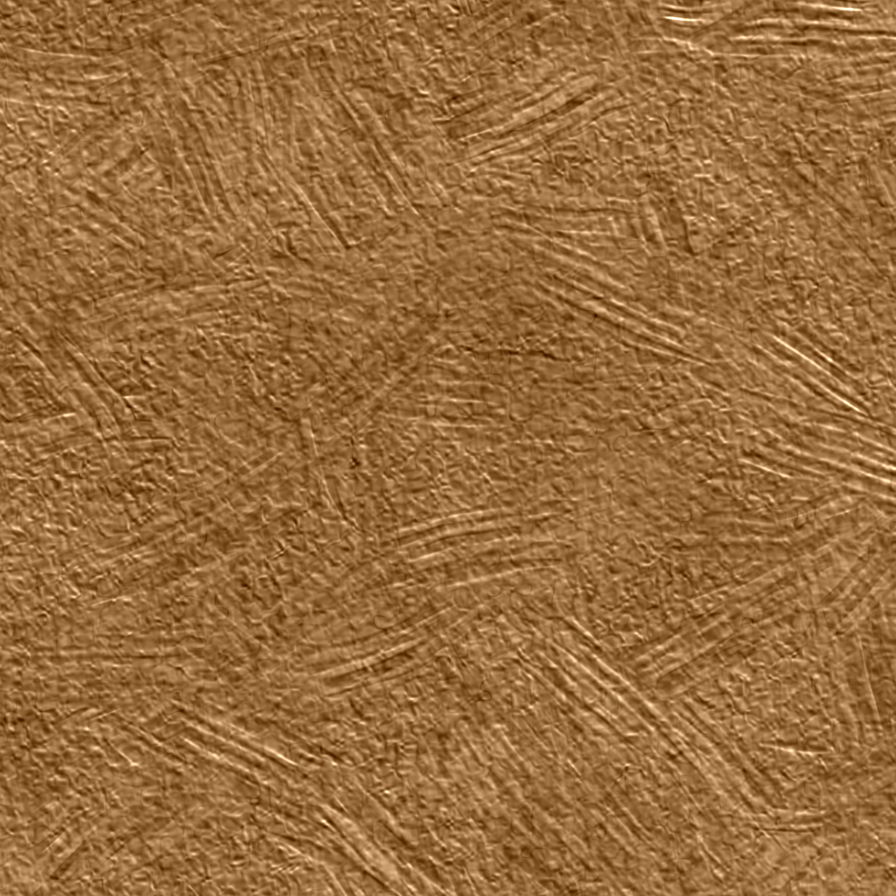
Reproduce this texture procedurally as a three.js fragment shader.

```glsl
varying vec2 vUv;

const vec3 BRONZE = vec3(0.585, 0.412, 0.225);
const vec2 LIGHT_DIR = vec2(0.42, 0.91);
const float LIGHT_STEP = 0.0028;    // width of the relief edges
const float RELIEF = 0.74;          // overall contrast
const float HIGHLIGHT = 0.9;        // extra gain on lit edges
const float SHADOW_LIMIT = 1.0;     // compression of dark edges
const float COARSE_GRAIN = 125.0;
const float FINE_GRAIN = 220.0;
const float GRAIN_WARP = 0.005;
const float GRIT = 0.14;            // unlit fine speckle
const float WORM_SCALE = 85.0;      // short winding cracks
const float WORM_DARKNESS = 0.11;
const float PATCH_GRID = 5.0;       // brush patches across the canvas
const vec2 LONG_STROKE = vec2(9.0, 125.0);  // noise cells along, across
const vec2 SHORT_STROKE = vec2(38.0, 200.0);
const float COMB = 360.0;           // angular frequency of bristle rows
const float STROKE_WANDER = 0.006;
const float GROOVE_DARKNESS = 0.2;
const float BLOTCH = 0.055;
const float MOTTLE = 0.075;
const vec2 ANGLE_RANGE = vec2(-1.35, 0.85);

float hash(vec2 p) {
  return fract(sin(dot(p, vec2(127.1, 311.7))) * 43758.5453);
}

float noise(vec2 p) {
  vec2 cell = floor(p);
  vec2 f = fract(p);
  f = f * f * (3.0 - 2.0 * f);
  float low = mix(hash(cell), hash(cell + vec2(1.0, 0.0)), f.x);
  float high = mix(hash(cell + vec2(0.0, 1.0)), hash(cell + 1.0), f.x);
  return mix(low, high, f.y);
}

vec2 rotate(vec2 p, float angle) {
  float c = cos(angle);
  float s = sin(angle);
  return vec2(c * p.x + s * p.y, c * p.y - s * p.x);
}

// One frayed patch of bristle lines: x = height, y = groove, z = coverage
vec3 brushPatch(vec2 p, vec2 id) {
  vec2 jitter = vec2(hash(id + 3.1), hash(id + 7.7));
  vec2 center = (id + jitter) / PATCH_GRID;
  float angle = mix(ANGLE_RANGE.x, ANGLE_RANGE.y, hash(id + 13.3));
  vec2 halfSize = mix(vec2(0.07, 0.03), vec2(0.15, 0.07), hash(id + 19.9));

  vec2 q = rotate(p - center, angle);
  q.y += (hash(id + 37.1) - 0.5) * 1.6 * q.x * q.x;
  vec2 inside = 1.0 - abs(q) / halfSize;
  if (min(inside.x, inside.y) < -0.4) return vec3(0.0);

  // Shallow descending strokes catch light, the others read as dark grooves
  float facing = 1.0 - smoothstep(0.25, 0.65, abs(angle + 0.3));
  float force = hash(id + 29.5);
  float strength = 0.15 + force * force * mix(0.35, 0.75, facing);

  // Each bristle line starts and ends at its own place
  float fray = noise(vec2(q.x * 14.0, q.y * LONG_STROKE.y * 0.8) + id * 17.0) - 0.5;
  float mask = smoothstep(0.0, 0.35, inside.x + fray * 0.9)
             * smoothstep(0.0, 0.35, inside.y + fray * 0.4);
  float phase = 6.0 * noise(q * vec2(8.0, 35.0) + id * 53.0);
  float line = 0.58 * noise(q * LONG_STROKE + id * 31.0)
             + 0.22 * noise(q * SHORT_STROKE + id * 43.0)
             + 0.20 * (0.5 + 0.5 * sin(q.y * COMB + phase));
  float ridge = smoothstep(0.32, 0.74, line);
  float groove = (0.4 - ridge) * (1.0 - 0.8 * facing) * (0.2 + 0.8 * force);
  return vec3((ridge - 0.5) * strength, groove, mask);
}

// Three layers of scattered patches, later ones covering earlier ones
vec3 brushwork(vec2 p) {
  vec3 total = vec3(0.0);
  for (int layer = 0; layer < 3; layer++) {
    vec2 q = p + vec2(10.37, 7.61) * float(layer);
    vec2 cell = floor(q * PATCH_GRID);
    for (int y = -1; y <= 1; y++) {
      for (int x = -1; x <= 1; x++) {
        vec3 stroke = brushPatch(q, cell + vec2(float(x), float(y)));
        total.xy = mix(total.xy, stroke.xy, stroke.z * 0.85);
        total.z = max(total.z, stroke.z);
      }
    }
  }
  return total;
}

vec2 warpGrain(vec2 p) {
  return p + GRAIN_WARP * (vec2(noise(p * 80.0), noise(p * 80.0 + 41.0)) - 0.5);
}

// x = surface height, y = groove darkness
vec2 surface(vec2 p) {
  vec2 wander = vec2(noise(p * 22.0 + 5.0), noise(p * 22.0 + 67.0)) - 0.5;
  vec3 brush = brushwork(p + wander * STROKE_WANDER);
  vec2 q = warpGrain(p);
  float grain = 0.5 * noise(q * COARSE_GRAIN) + 0.45 * noise(q * FINE_GRAIN + 23.0);
  return vec2(brush.x + grain * (1.0 - 0.35 * brush.z), brush.y);
}

void main() {
  // Directional relief lighting
  vec2 offset = LIGHT_DIR * LIGHT_STEP * 0.5;
  vec2 near = surface(vUv - offset);
  vec2 far = surface(vUv + offset);
  float tone = (near.x - far.x) * RELIEF;

  // Bright crests, compressed shadows
  float lit = max(tone, 0.0);
  float shade = min(tone, 0.0);
  tone = lit * (1.0 + HIGHLIGHT * lit) + shade / (1.0 - SHADOW_LIMIT * shade);

  // Grooves, speckle and winding cracks
  vec2 q = warpGrain(vUv);
  float contour = abs(noise(q * WORM_SCALE + 91.0) - 0.5);
  float worm = (1.0 - smoothstep(0.0, 0.2, contour)) * noise(q * 45.0 + 7.0);
  tone -= 0.5 * (near.y + far.y) * GROOVE_DARKNESS;
  tone += (noise(q * 170.0 + 59.0) - 0.5) * GRIT - (worm - 0.22) * WORM_DARKNESS;

  // Broad unevenness of the metal
  tone += (noise(vUv * 28.0 + 33.0) - 0.5) * BLOTCH;
  tone += (noise(vUv * 5.0 + 11.0) - 0.5) * MOTTLE;

  gl_FragColor = vec4(clamp(BRONZE + tone, 0.0, 1.0), 1.0);
}
```
